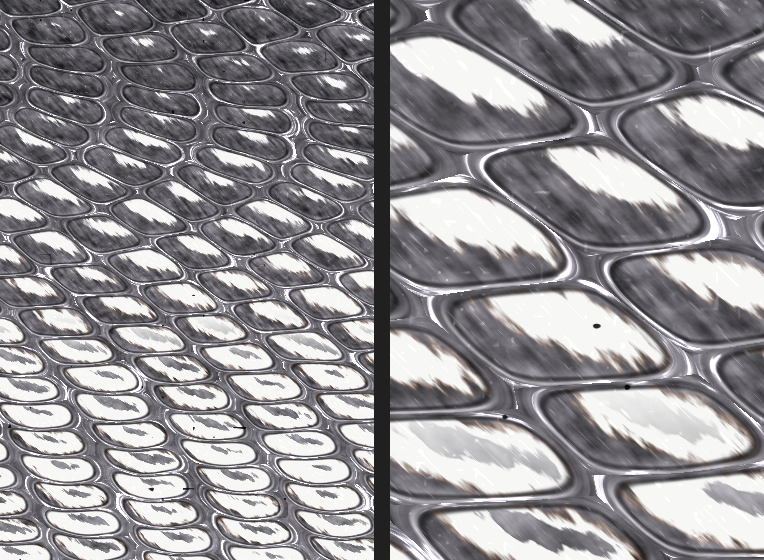
Left, the full canvas; right, a detail of the centre.
Reproduce this texture procedurally as a WebGL 1 fragment shader.

```glsl
precision highp float;
uniform vec2 u_resolution;

float hash(vec2 p) {
  return fract(sin(dot(p, vec2(127.1, 311.7))) * 43758.5453);
}

float noise(vec2 p) {
  vec2 i = floor(p), f = fract(p);
  f = f * f * (3.0 - 2.0 * f);
  return mix(mix(hash(i), hash(i + vec2(1.0, 0.0)), f.x),
             mix(hash(i + vec2(0.0, 1.0)), hash(i + 1.0), f.x), f.y);
}

float fbm(vec2 p) {
  float sum = 0.0, amp = 0.53;
  for (int k = 0; k < 4; k++) {
    sum += amp * noise(p);
    p = p * 2.03 + 7.3;
    amp *= 0.5;
  }
  return sum;
}

// Sideways shift of a row, in periods: the columns bend down the sheet
float rowShift(float n) {
  return 2.262 + 0.278 * n - 0.0591 * n * (n - 1.0)
       + 0.0005 * n * (n - 1.0) * (2.0 * n - 1.0);
}

void main() {
  vec2 p = gl_FragCoord.xy / u_resolution.y;
  p.y = 1.0 - p.y;
  float down = p.y;
  float pixel = 30.0 / u_resolution.y;
  vec2 q = p + 0.006 * (vec2(noise(p * 13.0), noise(p * 13.0 + 40.0)) - 0.5);

  // Nearest and second nearest dimple of the slanted lattice
  float row = (q.y - 0.2 * q.x + 0.008) / 0.0432;
  float nearest = 9.0, second = 9.0;
  vec2 local = vec2(0.0), cell = vec2(0.0);
  for (int j = -2; j <= 2; j++) {
    float n = floor(row + 0.5) + float(j);
    float column = q.x / 0.164 - rowShift(n);
    float tilt = 0.22 * exp(-pow((n - 8.5) / 5.0, 2.0));
    float bend = 0.16 * smoothstep(3.0, 9.0, abs(n - 8.5));
    for (int i = -1; i <= 1; i++) {
      vec2 id = vec2(floor(column + 0.5) + float(i), n);
      float u = (column - id.x) * 2.33 + 0.12 * (hash(id + 3.0) - 0.5);
      float v = (row - n) * 1.27 - tilt * u - bend * cos(2.69 * u);
      v += 0.07 * sin(2.69 * u) + 0.14 * (hash(id + 8.0) - 0.5);
      float d = length(vec2(u, v));
      if (d < nearest) {
        second = nearest;
        nearest = d;
        local = vec2(u, v);
        cell = id;
      } else {
        second = min(second, d);
      }
    }
  }
  float toEnd = 1.03 - nearest, toSide = 0.5 * (second - nearest);
  float blend = max(0.16 - abs(toEnd - toSide), 0.0);
  float rim = min(toEnd, toSide) - blend * blend / 0.64 - 0.06;
  float inside = smoothstep(-pixel, pixel, rim);
  float lot = hash(cell + 17.0);

  // Dark polished bowl with brushed streaks
  vec2 fan = vec2(local.x * 9.0 - local.y * 5.0, local.x + local.y * 2.0);
  float streak = fbm(fan + cell * 5.7);
  float grain = fbm(p * vec2(70.0, 110.0));
  float bowl = mix(0.32, 0.43, smoothstep(0.1, 0.45, down))
             - 0.2 * local.y * (1.0 - 0.6 * down)
             + 0.4 * (streak - 0.5) + 0.3 * (grain - 0.5) + 0.08 * (lot - 0.5);
  bowl += 0.2 * smoothstep(0.25, 0.0, rim) * smoothstep(0.1, 0.7, local.y);

  // Light reflection, growing toward the bottom of the sheet
  float size = mix(0.08, 0.52, smoothstep(0.08, 0.42, down))
             + 0.42 * smoothstep(0.46, 0.72, down) + 0.34 * (lot - 0.5);
  vec2 glow = local - vec2(0.08, mix(-0.42, -0.1, smoothstep(0.42, 0.7, down)));
  glow.y -= 0.15 * glow.x;
  float lit = size - length(glow * vec2(0.78, 1.25)) + 0.55 * (streak - 0.5);
  float white = smoothstep(-0.04, 0.13, lit) * smoothstep(0.0, 0.1, rim);
  float fringe = smoothstep(0.12, 0.0, abs(lit - 0.03));

  // Dark reflected spot inside the lower lights
  vec2 spotAt = local - vec2(0.12, -0.26);
  spotAt.y -= 0.25 * spotAt.x;
  float spot = 0.3 + 0.25 * (hash(cell + 29.0) - 0.5)
             - length(spotAt * vec2(0.6, 1.5)) + 0.5 * (streak - 0.5);
  spot = smoothstep(-0.02, 0.07, spot) * smoothstep(0.55, 0.66, down);
  white *= 1.0 - 0.9 * spot;

  vec3 bowlColor = vec3(0.99, 0.97, 1.03) * max(bowl, 0.1);
  bowlColor += vec3(0.1, 0.02, -0.05) * fringe * smoothstep(0.3, 0.6, down);
  bowlColor = mix(bowlColor, vec3(0.97, 0.97, 0.965), white);

  // Raised web between the bowls with slivers of light
  float ripple = fbm(vec2(rim * 14.0, local.x * 3.0) + cell * 3.1);
  float web = mix(0.37, 0.5, down) + 0.55 * (ripple - 0.5) + 0.2 * (grain - 0.5);
  web += 0.5 * smoothstep(0.6, 0.74, ripple);
  vec3 color = mix(vec3(0.99, 0.97, 1.03) * web, bowlColor, inside);

  // Thin dark rim beside a bright edge
  float lower = smoothstep(-0.3, 0.4, local.y);
  color *= 1.0 - 0.5 * smoothstep(0.055, 0.0, abs(rim - 0.025));
  color += 0.3 * lower * smoothstep(0.045, 0.0, abs(rim + 0.035));

  // Dust specks and fine scratches
  float dust = smoothstep(0.87, 0.97, noise(p * 230.0));
  color += 0.2 * dust * noise(p * 31.0);
  float scratch = noise(vec2(p.x * 70.0 + p.y * 60.0, (p.y - p.x) * 420.0));
  color += 0.14 * smoothstep(0.82, 0.98, scratch) * inside;
  color *= 1.0 - 0.85 * smoothstep(0.975, 0.99, noise(p * 55.0 + 9.0));
  gl_FragColor = vec4(clamp(color, 0.0, 1.0), 1.0);
}
```
